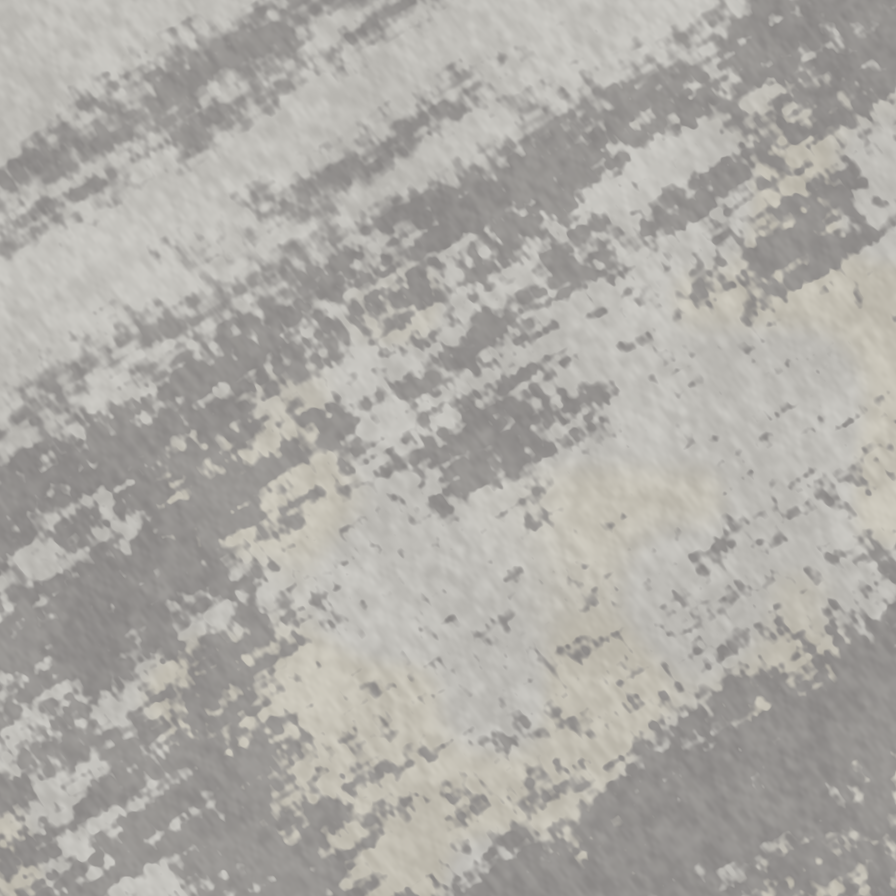
A WebGL 2 fragment shader for this texture:

```glsl
#version 300 es
precision highp float;
// Worn grey woven carpet: ragged pale bands and patches on a darker ground, running diagonally.

#define BAND_ANGLE 0.5236
#define FLECK_ANGLE -0.90
#define REPEAT 0.41
#define RAGGED 0.105
#define SOFTNESS 0.019
#define DARK_LOW vec3(0.552, 0.541, 0.534)
#define DARK_HIGH vec3(0.606, 0.596, 0.584)
#define PALE_LOW vec3(0.722, 0.714, 0.694)
#define PALE_HIGH vec3(0.786, 0.780, 0.760)
#define WARM_TINT vec3(0.012, 0.003, -0.022)
#define GRAIN 0.035

uniform vec2 u_resolution;
out vec4 fragColor;

float hash(vec2 p) {
    vec3 q = fract(p.xyx * vec3(0.1031, 0.1030, 0.0973));
    q += dot(q, q.yzx + 33.33);
    return fract((q.x + q.y) * q.z);
}

float noise(vec2 p) {
    vec2 i = floor(p);
    vec2 f = fract(p);
    f = f * f * (3.0 - 2.0 * f);
    float low = mix(hash(i), hash(i + vec2(1.0, 0.0)), f.x);
    float high = mix(hash(i + vec2(0.0, 1.0)), hash(i + vec2(1.0, 1.0)), f.x);
    return mix(low, high, f.y);
}

// Two octaves, centred on zero
float roughNoise(vec2 p) {
    return 0.62 * noise(p) + 0.38 * noise(p * 2.3 + 17.7) - 0.5;
}

vec2 rotateTo(vec2 p, float a) {
    float c = cos(a);
    float s = sin(a);
    return vec2(c * p.x + s * p.y, c * p.y - s * p.x);
}

// Elongated spot, positive inside
float dash(vec2 b, vec2 centre, vec2 halfSize) {
    return halfSize.y * (1.0 - length((b - centre) / halfSize));
}

// Large forms in band space (x along, y across): positive is pale
float paleForms(vec2 b) {
    float wave = 0.02 * (noise(b * vec2(7.0, 3.0) + 4.0) - 0.5);

    // Upper pale band with its dark streaks
    float upper = b.y - 0.447 + wave;
    upper = max(upper, dash(b, vec2(0.45, 0.432), vec2(0.17, 0.017)));
    upper = min(upper, -dash(b, vec2(0.41, 0.466), vec2(0.10, 0.013)));
    upper = min(upper, -dash(b, vec2(0.62, 0.685), vec2(0.25, 0.032)));
    upper = min(upper, -1.3 * dash(b, vec2(0.62, 0.634), vec2(0.33, 0.011)));
    upper = min(upper, -dash(b, vec2(0.77, 0.510), vec2(0.10, 0.016)));

    // Lower pale area with a curved upper edge, more worn towards its base
    float crest = mix(0.13, 0.26, smoothstep(0.18, 0.62, b.x)) + wave;
    float lower = min(min(crest - b.y, b.y + 0.225 + wave), 0.6 * (b.x - 0.365));
    lower = min(lower, mix(0.024, 0.046, smoothstep(-0.20, 0.06, b.y)));

    // Repeating dark hollows and broken pale streak clusters
    float streaks = -0.1;
    for (int i = -1; i <= 1; i++) {
        float k = float(i);
        float first = max(-k, 0.0);
        vec2 hollow = vec2(0.735 + REPEAT * k, 0.165 + 0.03 * k);
        lower = min(lower, -1.2 * dash(b, hollow, vec2(0.095, 0.055) + 0.02 * first));
        vec2 cluster = vec2(0.66 + REPEAT * k, 0.317 + 0.012 * k);
        streaks = max(streaks, dash(b, cluster, vec2(0.19, 0.047)) - 0.012 - 0.014 * first);
    }
    float rim = min(min(crest - b.y, b.y - crest + 0.035), b.x - 0.20);
    lower = max(lower, min(rim, 0.018));

    // Thin pale lines at the left and worn specks at the far corner
    float lines = 0.010 - abs(mod(b.y + 0.038, 0.075) - 0.0375);
    lines = min(lines, min(0.16 - b.x, 0.17 - b.y) * 0.5);
    float corner = min(-0.41 - b.y, -0.018);

    float pale = max(max(upper, lower), max(max(streaks, lines), corner));
    return clamp(pale, -0.065, 0.052);
}

void main() {
    vec2 p = gl_FragCoord.xy / u_resolution.y;
    vec2 b = rotateTo(p, BAND_ANGLE);
    vec2 tuft = rotateTo(p, FLECK_ANGLE);

    // Ragged edges: strands along the bands and short tufts across them
    float strands = roughNoise(b * vec2(19.0, 66.0) + 9.0);
    float flecks = roughNoise(tuft * vec2(52.0, 100.0) + 31.0);
    float wear = mix(1.0, 0.55, smoothstep(0.38, 0.46, b.y));
    float field = paleForms(b) + RAGGED * wear * (strands + flecks);
    float pale = smoothstep(-SOFTNESS, SOFTNESS, field);

    // Yarn tones
    float cloud = roughNoise(p * 7.0 + 12.0);
    float pile = noise(tuft * vec2(60.0, 120.0) + 70.0) - 0.5;
    float tone = smoothstep(-0.32, 0.32, 0.7 * cloud + 0.5 * pile);
    vec3 dark = mix(DARK_LOW, DARK_HIGH, tone);
    vec3 light = mix(PALE_LOW, PALE_HIGH, tone);
    float warmth = smoothstep(0.50, 0.75, noise(p * 9.0 + 40.0));
    light += WARM_TINT * warmth * (1.0 - smoothstep(0.25, 0.45, b.y));
    vec3 colour = mix(dark, light, pale);

    // Fine fibre grain
    colour += GRAIN * (noise(tuft * vec2(120.0, 230.0) + 5.0) - 0.5);
    fragColor = vec4(colour, 1.0);
}
```
